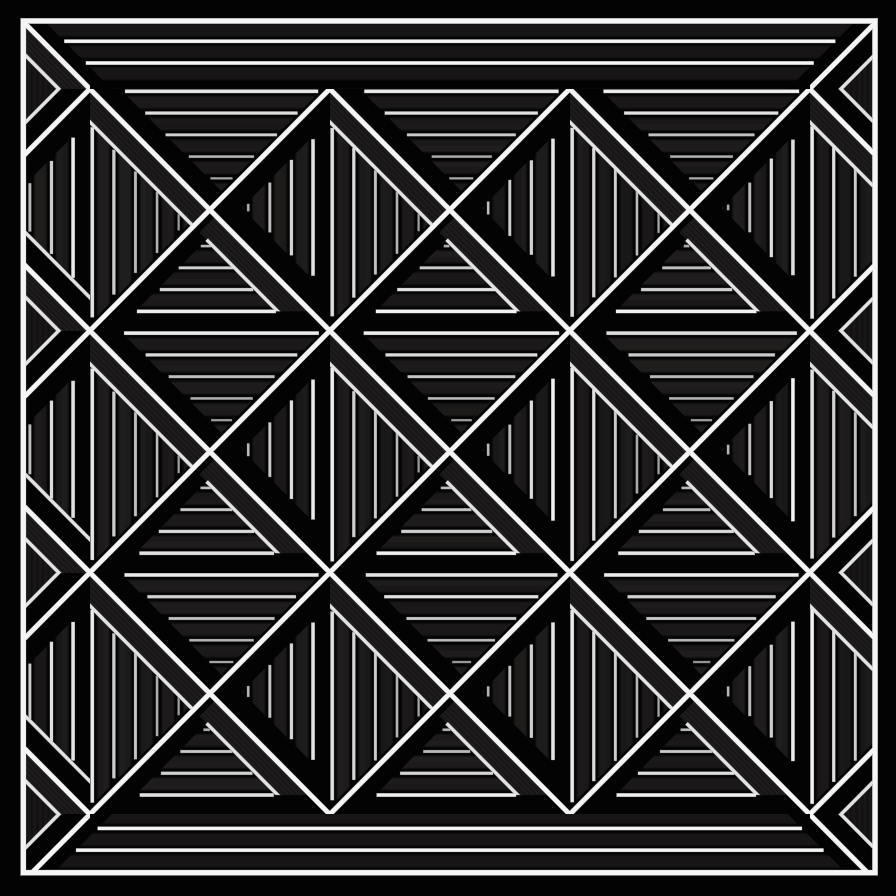
This pattern is drawn by a Shadertoy shader. Its source:

```glsl
const float REPEATS = 3.0;
const float STEP = 0.09;        // spacing of the hatch lines, in cells
const float BAND = 0.137;       // width of the shaded diagonal band
const float THIN = 0.0075;      // half widths, in cells
const float THICK = 0.0105;
const vec3 INK = vec3(0.01);
const vec3 CHARCOAL = vec3(0.125, 0.115, 0.115);
const vec3 CHALK = vec3(0.96);

float hash(vec3 p) {
    p = fract(p * vec3(0.1031, 0.1030, 0.0973));
    p += dot(p, p.yzx + 33.33);
    return fract((p.x + p.y) * p.z);
}

float stroke(float d, float halfWidth, float px) {
    return 1.0 - smoothstep(halfWidth - px, halfWidth + px, abs(d));
}

float above(float x, float edge, float px) {
    return smoothstep(edge - px, edge + px, x);
}

float within(float x, float lo, float hi, float px) {
    return above(x, lo, px) * (1.0 - above(x, hi, px));
}

float grain(float x) {
    return 0.65 + 0.7 * abs(fract(x / 0.023) - 0.5);
}

// Dim strip between two neighbouring hatch lines
float strip(float x) {
    return within(fract(x), 0.22, 0.8, 0.09);
}

// Hatched triangle: x is line light, y is shade
vec2 hatch(float depth, float t, float outer, vec2 gap, vec3 id, float px) {
    float k = clamp(round((outer - depth) / STEP), 0.0, 4.0);
    float a = outer - k * STEP;
    float rnd = hash(id + vec3(0.0, 0.0, k * 7.0));
    float lo = gap.x - a + 0.02 * rnd;
    float hi = a - gap.y - 0.015 * rnd;
    float light = stroke(depth - a, THIN - 0.0007 * k, px) * within(t, lo, hi, px);
    light *= 1.0 - 0.075 * k - 0.1 * rnd;
    float shade = within(t, gap.x - depth, depth - gap.y, px);
    shade *= strip((outer - depth) / STEP) * above(outer, depth, px);
    return vec2(light, shade * (0.75 + 0.25 * rnd));
}

// One cell, q runs from -0.5 to 0.5
vec2 crossedCell(vec2 q, vec2 id, bool atSide, float px) {
    vec2 ink = vec2(0.0);
    if (abs(q.x) > abs(q.y)) {
        bool right = q.x > 0.0;
        vec2 gap = right ? vec2(0.14, 0.125) : vec2(0.03, BAND);
        ink = hatch(abs(q.x), q.y, right ? 0.43 : 0.49, gap, vec3(id, right ? 1.0 : 2.0), px);
    } else if (!atSide) {
        bool top = q.y > 0.0;
        vec2 gap = top ? vec2(0.125, 0.03) : vec2(0.11, 0.14);
        ink = hatch(abs(q.y), q.x, top ? 0.49 : 0.42, gap, vec3(id, top ? 3.0 : 4.0), px);
    }
    // Shaded band under the falling diagonal
    float s = q.x + q.y;
    float lower = step(q.y, q.x);
    float floorCut = atSide ? 1.0 : above(q.y, -0.42, px);
    float edgeCut = mix(1.0, above(q.x - q.y, 0.11, px) * floorCut, lower);
    float fillCut = mix(1.0, above(q.x - q.y, 0.05, px) * floorCut, lower);
    ink.y = max(ink.y, within(s, -BAND, 0.0, px) * fillCut * grain(s));
    ink.x = max(ink.x, 0.92 * stroke((s + BAND) * 0.707, THIN, px) * edgeCut);
    // Main diagonals
    float diagonal = min(abs(s), abs(q.x - q.y)) * 0.707;
    ink.x = max(ink.x, stroke(diagonal, THICK, px));
    return ink;
}

// Small triangles and outlines beside the grid
vec2 sideTrim(vec2 ink, float m, float w, bool left, float px) {
    float wedge = abs(w) - (m - 0.13);
    float inside = 1.0 - above(wedge, 0.0, px);
    ink = mix(ink, vec2(0.0, 0.8 * grain(m)), inside);
    ink.x = max(ink.x, 0.92 * stroke(wedge * 0.707, THIN, px));
    if (left) ink.x = max(ink.x, 0.92 * stroke((w - m - BAND) * 0.707, THIN, px));
    return ink;
}

// Long horizontal lines above and below the grid
vec2 rails(float m, float t, float first, float px) {
    float k = clamp(round((m - first) / STEP), 0.0, 1.0);
    float a = first + k * STEP;
    float reach = 0.5 * REPEATS - 0.09;
    float light = stroke(m - a, THIN, px) * above(reach + a, t, px);
    float shade = strip((m - first) / STEP) * above(reach + m, t, px);
    return vec2(light, 0.7 * shade);
}

void mainImage(out vec4 fragColor, in vec2 fragCoord) {
    float size = min(iResolution.x, iResolution.y);
    vec2 p = (fragCoord - 0.5 * iResolution.xy) / size + 0.5;
    vec2 g = (p - vec2(0.1003, 0.0911)) / vec2(0.2678, 0.2699);
    float px = 0.75 / (size * 0.268);

    // Distance outside the grid on each axis
    vec2 m = abs(g - 0.5 * REPEATS) - 0.5 * REPEATS;
    bool atSide = m.x > 0.0;
    vec2 ink;
    if (m.y > max(m.x, 0.0)) {
        ink = rails(m.y, abs(g.x - 0.5 * REPEATS), g.y > 1.5 ? 0.107 : 0.058, px);
    } else {
        ink = crossedCell(fract(g) - 0.5, floor(g) + 2.0, atSide, px);
        if (atSide) ink = sideTrim(ink, m.x, fract(g.y + 0.5) - 0.5, g.x < 0.0, px);
    }
    // Mitred corners
    if (min(m.x, m.y) > 0.0) ink.x = max(ink.x, stroke((m.x - m.y) * 0.707, THICK, px));

    // Square frame
    vec2 f = abs(p - 0.5013) - 0.4753;
    float frame = max(f.x, f.y) / 0.268;
    ink *= 1.0 - above(frame, 0.0, px);
    ink.x = max(ink.x, stroke(frame, 0.0115, px));

    vec3 color = mix(INK, CHARCOAL, ink.y);
    fragColor = vec4(mix(color, CHALK, ink.x), 1.0);
}
```
